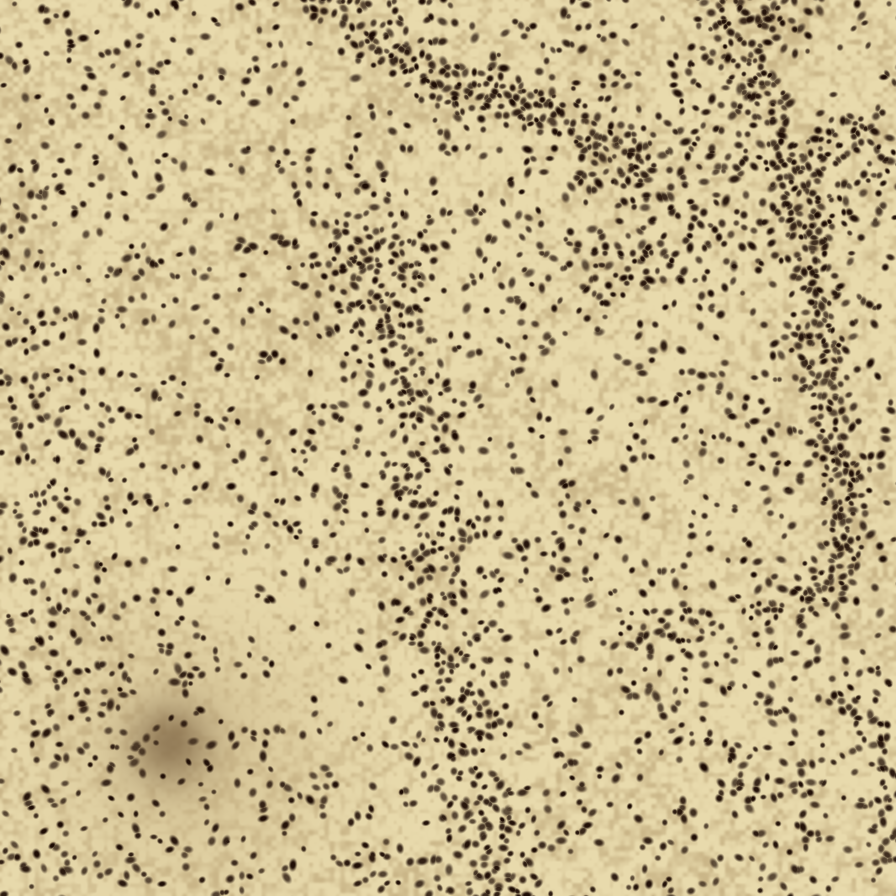
This texture is drawn by a Shadertoy shader. Its source:

```glsl
const vec3 PAPER_LIGHT = vec3(0.91, 0.855, 0.675);
const vec3 PAPER_SHADE = vec3(0.79, 0.71, 0.53);
const vec3 STAIN = vec3(0.45, 0.35, 0.23);
const vec3 INK = vec3(0.11, 0.04, 0.01);

vec3 hash3(vec2 p) {
    vec3 q = fract(p.xyx * vec3(0.1031, 0.1030, 0.0973));
    q += dot(q, q.yxz + 33.33);
    return fract((q.xxy + q.yzz) * q.zyx);
}

float valueNoise(vec2 p) {
    vec2 cell = floor(p), f = fract(p);
    f = f * f * (3.0 - 2.0 * f);
    float low = mix(hash3(cell).x, hash3(cell + vec2(1, 0)).x, f.x);
    float high = mix(hash3(cell + vec2(0, 1)).x, hash3(cell + vec2(1, 1)).x, f.x);
    return mix(low, high, f.y);
}

float blob(vec2 p, vec2 centre, float radius) {
    vec2 d = (p - centre) / radius;
    return exp(-dot(d, d));
}

// Soft ridge: offset is measured across it, its ends lie at start and end.
float band(float offset, float width, float along, float start, float end) {
    float across = offset / width;
    float ends = smoothstep(start - 0.03, start + 0.03, along)
               * (1.0 - smoothstep(end - 0.03, end + 0.03, along));
    return exp(-across * across) * ends;
}

// Chance that a grid cell holds a dot.
float dotDensity(vec2 p) {
    float clump = valueNoise(p * 22.0 + 7.0);
    float wobble = 0.03 * (valueNoise(p * 13.0) - 0.5);
    vec2 q = p + wobble;

    // Strong strokes
    float fall = 0.75 - q.x;
    float arch = band(q.y - 0.82 - 0.25 * fall - 0.5 * fall * fall, 0.028, q.x, 0.34, 0.74);
    float rise = q.y - 0.45;
    float bow = band(q.x - 0.938 + 0.4 * rise * rise, 0.027, q.y, 0.34, 1.1);
    float crown = blob(q, vec2(0.85, 0.98), 0.04);

    // Looser strokes
    float trunk = band(q.x - mix(0.55, 0.42, q.y / 0.74), 0.042, q.y, -0.1, 0.74);
    float foot = band(q.y - mix(0.29, 0.34, (q.x - 0.7) / 0.22), 0.026, q.x, 0.69, 0.94);
    float dash = band(q.y - mix(0.09, 0.125, (q.x - 0.72) / 0.2), 0.014, q.x, 0.74, 0.92);
    float edge = blob(q, vec2(0.98, 0.83), 0.055)
               + band(q.x - mix(1.01, 0.95, q.y / 0.3), 0.025, q.y, 0.02, 0.27);

    // Faint drifts
    float sweep = band(q.y - 0.71, 0.04, q.x, 0.31, 0.82);
    float margin = band(q.x - mix(0.11, 0.02, q.y / 0.75), 0.05, q.y, 0.02, 0.8);
    float haze = band(q.y - 0.82, 0.12, q.x, 0.6, 0.86);

    float density = 0.13 * mix(0.6, 1.4, clump);
    density += 0.72 * max(max(arch, bow), crown);
    density += 0.40 * trunk + 0.42 * foot + 0.35 * dash + 0.38 * edge;
    density += 0.16 * sweep + 0.13 * margin + 0.12 * haze;
    density *= mix(0.75, 1.25, valueNoise(p * 48.0));

    // Bare patches
    density *= 1.0 - 0.9 * blob(p, vec2(0.915, 0.94), 0.045);
    density *= 1.0 - 0.55 * blob(p, vec2(0.35, 0.25), 0.09);
    return density;
}

// Jittered grid of small, slightly stretched dots.
float stipple(vec2 p, float cells, float seed) {
    vec2 home = floor(p * cells);
    float ink = 0.0;
    for (int y = -1; y <= 1; y++) {
        for (int x = -1; x <= 1; x++) {
            vec2 cell = home + vec2(x, y);
            vec3 place = hash3(cell + seed);
            vec3 shape = hash3(cell + seed + 171.0);
            vec2 centre = (cell + 0.05 + 0.9 * place.xy) / cells;
            if (place.z > dotDensity(centre)) continue;

            float angle = 6.2832 * shape.x;
            vec2 axis = vec2(cos(angle), sin(angle));
            vec2 d = p - centre;
            d = vec2(dot(d, axis), dot(d, vec2(-axis.y, axis.x)));
            d.x /= mix(1.0, 1.6, shape.y);
            float radius = mix(0.0024, 0.0041, shape.z);
            float core = 1.0 - smoothstep(0.4, 1.5, length(d) / radius);
            ink = max(ink, core * mix(0.65, 1.0, fract(shape.x * 7.0 + shape.z)));
        }
    }
    return ink;
}

vec3 paperColour(vec2 p) {
    float grain = 0.5 * valueNoise(p * 170.0) + 0.3 * valueNoise(p * 70.0 + 31.0)
                + 0.2 * valueNoise(p * 9.0 + 5.0);
    vec3 paper = mix(PAPER_SHADE, PAPER_LIGHT, smoothstep(0.1, 0.65, grain));
    vec2 smudge = vec2(0.19, 0.17);
    paper = mix(paper, PAPER_SHADE, 0.6 * blob(p, smudge + vec2(0.02, -0.01), 0.14));
    return mix(paper, STAIN, 0.65 * blob(p, smudge, 0.045));
}

void mainImage(out vec4 fragColor, in vec2 fragCoord) {
    vec2 p = fragCoord / iResolution.xy;
    float ink = max(stipple(p, 90.0, 11.0), stipple(p + 0.0037, 83.0, 53.0));
    fragColor = vec4(mix(paperColour(p), INK, ink), 1.0);
}
```
